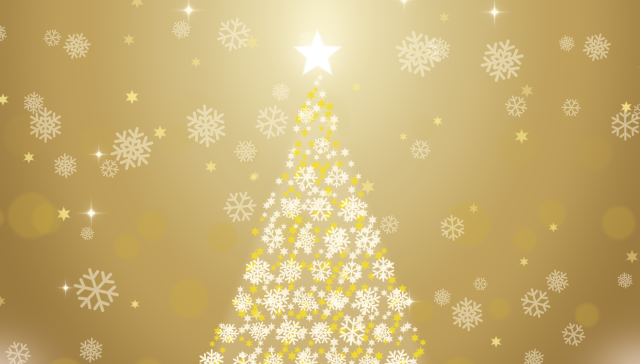
Give the GLSL for this background, as a WebGL 1 fragment shader.

```glsl
precision highp float;
// Golden winter backdrop: a warm glow from the top, soft bokeh, drifting
// snowflakes, stars and glints, and a cone-shaped tree packed with flakes.
// Scattered parts live in jittered brick cells; flakes fold into six sectors.

uniform vec2 u_resolution;

#define PI 3.14159265
#define GLOW_POS vec2(0.0, 0.93)
#define STAR_POS vec2(-0.007, 0.85)
#define STAR_SIZE 0.068
#define TREE_X -0.006
#define TREE_TOP 0.81
#define TREE_SLOPE 0.385
#define TREE_CELL 0.085
#define FILL_CELL 0.034
#define FLAKE_ALPHA 0.48
#define BOKEH_ALPHA 0.32

const vec3 CREAM = vec3(1.0, 0.98, 0.90);
const vec3 YELLOW = vec3(0.96, 0.87, 0.16);
const vec3 PALE_YELLOW = vec3(0.98, 0.92, 0.56);
const vec3 BOKEH = vec3(0.80, 0.68, 0.24);
const vec3 HAZE = vec3(0.88, 0.79, 0.72);

vec4 hash4(vec2 id) {
  vec4 k = vec4(dot(id, vec2(127.1, 311.7)), dot(id, vec2(269.5, 183.3)),
                dot(id, vec2(419.2, 371.9)), dot(id, vec2(71.7, 157.3)));
  return fract(sin(k) * 43758.5);
}

// Offset from the centre of the nearest scattered item; reach is its
// largest radius as a share of the cell.
vec2 scatter(vec2 p, float size, float reach, float seed, out vec4 rnd) {
  vec2 g = p / size + seed * 0.37;
  g.x += 0.5 * mod(floor(g.y), 2.0);
  rnd = hash4(floor(g) + seed * 17.0);
  vec2 jitter = (rnd.xy - 0.5) * (1.0 - 2.0 * reach);
  return (fract(g) - 0.5 - jitter) * size;
}

// Mirrors the plane into one of n sectors whose axis lies along +x.
vec2 fold(vec2 p, float n) {
  float s = PI / n;
  float a = mod(atan(p.x, p.y + 1e-5) + s, 2.0 * s) - s;
  return length(p) * vec2(cos(a), abs(sin(a)));
}

float fill(float d, float aa) { return 1.0 - smoothstep(-aa, aa, d); }

float segment(vec2 p, vec2 a, vec2 b) {
  vec2 d = b - a;
  return length(p - a - d * clamp(dot(p - a, d) / dot(d, d), 0.0, 1.0));
}

// Star with n unit-length points and the given notch radius.
float star(vec2 p, float n, float notch) {
  vec2 q = fold(p, n);
  vec2 e = notch * vec2(cos(PI / n), sin(PI / n)) - vec2(1.0, 0.0);
  return dot(q - vec2(1.0, 0.0), normalize(vec2(e.y, -e.x)));
}

// Unit snowflake; style picks the branches and the core.
float flake(vec2 p, float style, float turn) {
  float c = cos(turn), s = sin(turn);
  vec2 q = fold(mat2(c, s, -s, c) * p, 6.0);
  float d = segment(q, vec2(0.0), vec2(0.92, 0.0));
  d = min(d, segment(q, vec2(0.52, 0.0), vec2(0.74, 0.30)));
  if (style > 0.35) d = min(d, segment(q, vec2(0.28, 0.0), vec2(0.42, 0.22)));
  if (style > 0.65) d = min(d, abs(q.x - 0.36));
  return min(d - 0.065, star(p, 6.0, 0.5) + 0.5 * step(style, 0.35) + 0.4);
}

float sparkle(vec2 q) {
  float fade = max(0.0, 1.0 - length(q));
  vec2 ray = exp(-32.0 * abs(q));
  return fade * fade * (ray.x + ray.y) + 0.9 * exp(-45.0 * dot(q, q))
       + 0.25 * fade * fade * fade;
}

// Positive inside the cone.
float treeDepth(vec2 p) { return TREE_SLOPE * (TREE_TOP - p.y) - abs(p.x - TREE_X); }

vec3 backdrop(vec2 p) {
  float d = length((p - GLOW_POS) * vec2(1.0, 0.75));
  vec3 col = mix(vec3(0.97, 0.94, 0.79), vec3(0.91, 0.86, 0.67), smoothstep(0.0, 0.18, d));
  col = mix(col, vec3(0.83, 0.75, 0.52), smoothstep(0.12, 0.40, d));
  col = mix(col, vec3(0.75, 0.63, 0.36), smoothstep(0.34, 0.68, d));
  col = mix(col, vec3(0.61, 0.48, 0.25), smoothstep(0.66, 1.02, d));
  vec2 corner = vec2(abs(p.x) - 0.89, p.y + 0.02) / vec2(0.13, 0.09);
  return mix(col, HAZE, 0.8 * exp(-dot(corner, corner)));
}

void main() {
  vec2 p = (gl_FragCoord.xy - vec2(0.5 * u_resolution.x, 0.0)) / u_resolution.y;
  float px = 0.8 / u_resolution.y;
  vec3 col = backdrop(p);
  vec4 rnd;
  vec2 o;
  float r;

  // Bokeh discs, gathered low, then faded flakes, stars and glints
  for (int i = 0; i < 2; i++) {
    float seed = float(i) + 1.0;
    o = scatter(p, 0.34 - 0.12 * float(i), 0.3, seed, rnd);
    r = mix(0.03, 0.09, rnd.z) * (1.0 - 0.3 * float(i));
    float low = 1.0 - smoothstep(0.3, 0.8, p.y - o.y);
    col = mix(col, BOKEH, BOKEH_ALPHA * low * step(0.3, rnd.w) * fill(length(o) - r, 0.008));

    o = scatter(p, 0.24 - 0.07 * float(i), 0.28, seed + 4.0, rnd);
    r = mix(0.035, 0.066, rnd.z) * (1.0 - 0.45 * float(i));
    float keep = step(0.45, rnd.w) * step(treeDepth(p - o), -0.03);
    col = mix(col, CREAM, FLAKE_ALPHA * keep * fill(flake(o / r, rnd.x, rnd.y * 3.0), px / r));

    o = scatter(p, 0.17, 0.15, seed + 8.0, rnd);
    r = mix(0.011, 0.021, rnd.z);
    col = mix(col, PALE_YELLOW, mix(0.4, 0.9, rnd.x) * step(0.72, rnd.w)
              * fill(star(o / r, 6.0, 0.5), px / r));

    o = scatter(p, 0.26, 0.24, seed + 12.0, rnd);
    r = mix(0.028, 0.062, rnd.z);
    col = mix(col, CREAM, min(1.0, step(0.68, rnd.w) * sparkle(o / r)));
  }

  // Tree: pale body, small stars as filler, then large flakes
  col = mix(col, CREAM, 0.2 * smoothstep(-0.01, 0.04, treeDepth(p)));
  for (int i = 0; i < 2; i++) {
    o = scatter(p, FILL_CELL, 0.4, float(i) + 20.0, rnd);
    r = FILL_CELL * mix(0.22, 0.42, rnd.z);
    float keep = step(0.0, treeDepth(p - o)) * step(0.25, rnd.w);
    vec3 tint = mix(CREAM, YELLOW, step(0.56, rnd.x));
    col = mix(col, tint, 0.85 * keep * fill(star(o / r, 6.0, 0.55), px / r));
  }
  o = scatter(p, TREE_CELL, 0.46, 31.0, rnd);
  r = TREE_CELL * mix(0.32, 0.48, rnd.z) * mix(1.0, 0.75, smoothstep(0.3, 0.75, p.y - o.y));
  float inTree = step(0.012, treeDepth(p - o));
  col = mix(col, CREAM, 0.95 * inTree * fill(flake(o / r, rnd.w, rnd.x * 3.0), px / r));

  // Topping star with its halo
  o = p - STAR_POS;
  col = mix(col, CREAM, 0.75 * exp(-dot(o, o) / 0.0035));
  col = mix(col, vec3(1.0), fill(star(o / STAR_SIZE, 5.0, 0.45), 2.0 * px / STAR_SIZE));
  gl_FragColor = vec4(col, 1.0);
}
```
